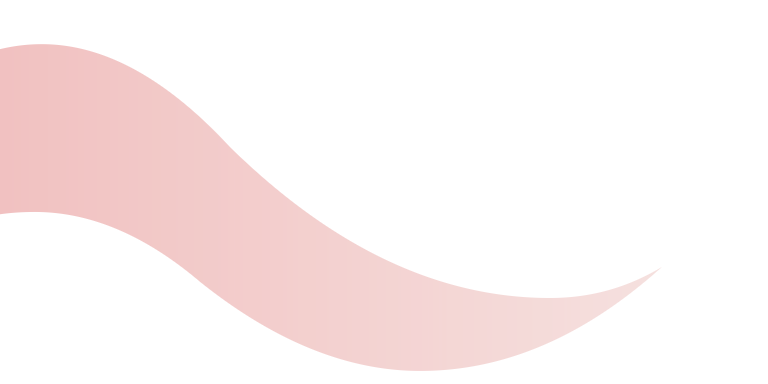
Write a Shadertoy shader that draws this background.

```glsl
// A rose ribbon sweeps over white, from a broad left end to a fine right tip.
// Two piecewise Hermite curves bound it; a horizontal gradient fills it,
// lightly varied by vertical bands of gradient noise.

const vec3 WHITE = vec3(1.0);
const vec3 ROSE = vec3(0.945, 0.757, 0.755);
const vec3 BLUSH = vec3(0.962, 0.880, 0.873);
const vec2 TIP = vec2(1.724, 0.305);
const float BAND_WIDTH = 0.036;
const float BAND_STRENGTH = 0.012;

// Cubic height at x between points a and b, with the slope at each end
float hermite(float x, vec2 a, vec2 b, float slopeA, float slopeB) {
    float width = b.x - a.x;
    float t = (x - a.x) / width;
    float s = 1.0 - t;
    float ends = mix(a.y, b.y, t * t * (3.0 - 2.0 * t));
    return ends + width * t * s * (slopeA * s - slopeB * t);
}

// Upper outline: crest, fall and upturned tail
float upperEdge(float x) {
    vec2 start = vec2(0.0, 0.872);
    vec2 crest = vec2(0.109, 0.885);
    vec2 bend = vec2(0.599, 0.617);
    vec2 trough = vec2(1.432, 0.224);
    if (x < crest.x) return hermite(x, start, crest, 0.24, 0.0);
    if (x < bend.x) return hermite(x, crest, bend, 0.0, -1.08);
    if (x < trough.x) return hermite(x, bend, trough, -0.98, 0.0);
    return hermite(x, trough, TIP, 0.0, 0.6);
}

// Lower outline
float lowerEdge(float x) {
    vec2 start = vec2(0.0, 0.442);
    vec2 crest = vec2(0.091, 0.448);
    vec2 bend = vec2(0.521, 0.266);
    vec2 trough = vec2(1.094, 0.034);
    if (x < crest.x) return hermite(x, start, crest, 0.14, 0.0);
    if (x < bend.x) return hermite(x, crest, bend, 0.0, -0.85);
    if (x < trough.x) return hermite(x, bend, trough, -0.8, 0.0);
    return hermite(x, trough, TIP, 0.0, 0.9);
}

// Coverage below an edge of given height and slope, one pixel soft
float coverBelow(float y, float height, float slope, float pixel) {
    float signedDistance = (height - y) / sqrt(1.0 + slope * slope);
    return clamp(signedDistance / pixel + 0.5, 0.0, 1.0);
}

float ribbonMask(vec2 p, float pixel) {
    float stepX = 0.002;
    float upper = upperEdge(p.x);
    float lower = lowerEdge(p.x);
    float upperSlope = (upperEdge(p.x + stepX) - upper) / stepX;
    float lowerSlope = (lowerEdge(p.x + stepX) - lower) / stepX;
    float inside = coverBelow(p.y, upper, upperSlope, pixel)
                 - coverBelow(p.y, lower, lowerSlope, pixel);
    return max(inside, 0.0) * step(p.x, TIP.x);
}

// One-dimensional gradient noise
float hashGradient(float cell) {
    return 2.0 * fract(sin(cell * 127.1) * 437.58) - 1.0;
}

float gradientNoise(float x) {
    float cell = floor(x);
    float f = x - cell;
    float fade = f * f * f * (f * (f * 6.0 - 15.0) + 10.0);
    return mix(hashGradient(cell) * f, hashGradient(cell + 1.0) * (f - 1.0), fade);
}

// Gradient fill with faint bands that shift green against blue
vec3 ribbonColor(float x) {
    vec3 base = mix(ROSE, BLUSH, clamp(x / TIP.x, 0.0, 1.0));
    float band = floor(x / BAND_WIDTH);
    float tint = gradientNoise(band * 0.37 + 0.5);
    return base + BAND_STRENGTH * tint * vec3(-0.5, 0.5, -0.5);
}

void mainImage(out vec4 fragColor, in vec2 fragCoord) {
    // Canvas is two units wide and one unit high
    vec2 p = fragCoord / iResolution.xy * vec2(2.0, 1.0);
    float pixel = 1.0 / iResolution.y;
    vec3 color = mix(WHITE, ribbonColor(p.x), ribbonMask(p, pixel));
    fragColor = vec4(color, 1.0);
}
```
